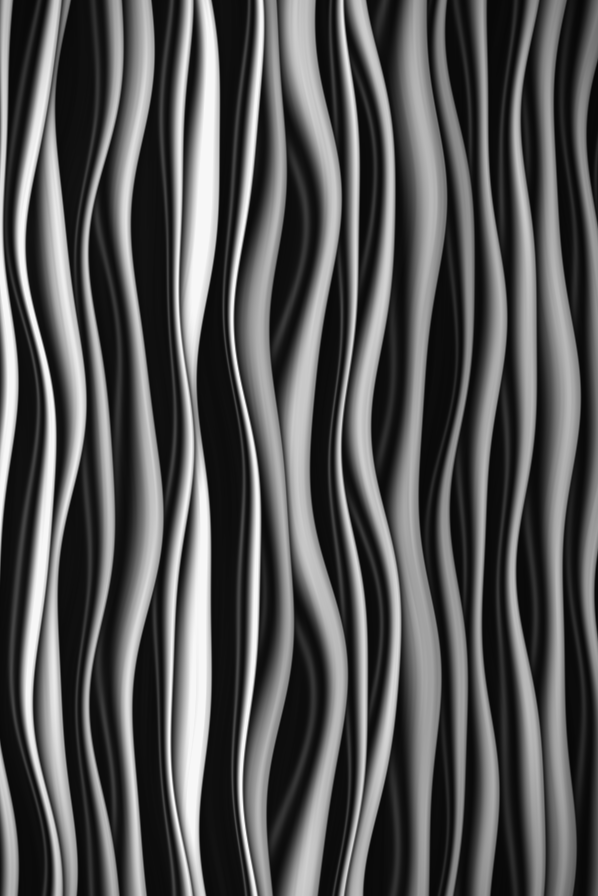
This pattern is drawn by a Shadertoy shader. Its source:

```glsl
// Tall rippling folds, lit from one side: soft on the left, crisp on the right.
// Each fold is a swaying edge with a one-sided light profile; folds are laid
// from right to left, so each covers its neighbour and drops a shadow on it.

const float TAU = 6.2831853;
const float SPACING = 0.0395;     // mean distance between folds
const float WAVE_LENGTH = 0.52;   // height of one sway
const float GROOVE = 0.055;       // grey of the unlit cloth

float hash(float n) {
    return fract(sin(n * 127.1 + 3.7) * 43758.545);
}

float hash2(vec2 p) {
    return fract(sin(dot(p, vec2(127.1, 311.7))) * 43758.545);
}

float valueNoise(vec2 p) {
    vec2 cell = floor(p);
    vec2 f = fract(p);
    f = f * f * (3.0 - 2.0 * f);
    float low = mix(hash2(cell), hash2(cell + vec2(1.0, 0.0)), f.x);
    float high = mix(hash2(cell + vec2(0.0, 1.0)), hash2(cell + 1.0), f.x);
    return mix(low, high, f.y);
}

// Horizontal position of the crisp edge of a fold at height y
float foldEdge(float id, float y) {
    float phase = TAU * y / WAVE_LENGTH + id * 0.4 + 1.6 * hash(id + 20.0);
    float amplitude = mix(0.009, 0.019, hash(id + 40.0));
    float drift = 0.005 * sin(phase * 0.53 + TAU * hash(id + 60.0));
    float ripple = 0.003 * sin(phase * 2.0 + TAU * hash(id + 70.0));
    float rest = (id + 0.6 * (hash(id) - 0.5)) * SPACING;
    return rest + amplitude * sin(phase) + drift + ripple;
}

// Width of the lit flank, swelling and thinning along the fold
float foldWidth(float id, float y) {
    float broad = mix(0.014, 0.056, pow(hash(id + 80.0), 1.4));
    float swell = sin(TAU * y / WAVE_LENGTH + TAU * hash(id + 90.0));
    return broad * (0.8 + 0.3 * swell);
}

// Light across a fold; t is 0 at the crisp edge and 1 where the flank ends
float foldLight(float t, float crest) {
    float flank = 1.0 - smoothstep(crest, 1.0, t);
    float rim = mix(0.72, 1.0, smoothstep(0.0, 0.22, t));
    float crease = 0.22 * exp(-pow((t - 1.35) / 0.16, 2.0));
    return flank * rim + crease;
}

// Fine streaks that run along the fold
float streaks(float offset, float y, float id) {
    float broad = valueNoise(vec2(offset * 130.0 + id * 17.0, y * 4.0));
    float fine = valueNoise(vec2(offset * 420.0 + id * 31.0, y * 9.0));
    return 0.65 * broad + 0.35 * fine;
}

void mainImage(out vec4 fragColor, in vec2 fragCoord) {
    vec2 p = fragCoord / iResolution.y;
    float aspect = iResolution.x / iResolution.y;
    float across = p.x / aspect;
    float soft = max(1.0 / iResolution.y, 0.0014);

    // Lay the folds from right to left
    float shade = GROOVE;
    int last = int(aspect / SPACING) + 3;
    for (int i = last; i >= -1; i--) {
        float id = float(i);
        float offset = foldEdge(id, p.y) - p.x;
        float t = offset / foldWidth(id, p.y);

        // Shadow dropped to the right of the edge
        float shadow = exp(-max(-offset, 0.0) / 0.0045);
        shade = mix(shade, 0.035, 0.85 * shadow);

        // Lit flank to the left of the edge
        float crest = mix(0.12, 0.4, hash(id + 110.0));
        float peak = mix(0.66, 1.0, hash(id + 130.0));
        float grain = streaks(offset, p.y, id);
        float light = foldLight(t, crest) * peak * mix(0.88, 1.08, grain);
        float cloth = GROOVE + 0.03 * (grain - 0.5);
        shade = mix(shade, cloth + light, smoothstep(-soft, soft, offset));
    }

    // Light falls off to the right and towards the corners
    shade *= mix(1.08, 0.78, smoothstep(0.1, 0.95, across));
    vec2 fromCentre = vec2(across, p.y) - 0.5;
    shade *= 1.0 - 0.3 * smoothstep(0.2, 0.5, dot(fromCentre, fromCentre));

    fragColor = vec4(vec3(clamp(shade, 0.0, 0.97)), 1.0);
}
```
